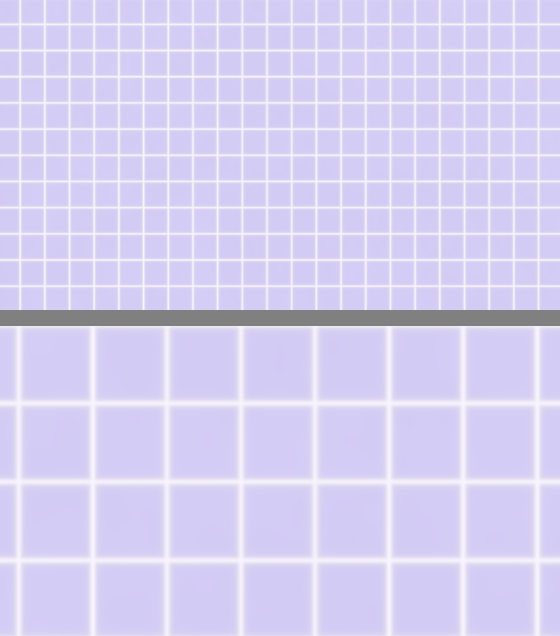
Top, the full canvas; bottom, a detail of the centre.
A WebGL 2 fragment shader for this pattern:

```glsl
#version 300 es
precision highp float;
// Lavender grid paper: soft white lines with a grey halo around tall cells.

#define CELL_SIZE vec2(0.04408, 0.08446)   // fractions of canvas width, height
#define FIRST_LINE vec2(0.0360, 0.0768)    // first lines from left and bottom
#define CORE_SIGMA 0.00128                 // bright line core, fraction of width
#define HALO_SIGMA 0.0026                  // faint halo, fraction of width
#define LAVENDER vec3(0.827, 0.799, 0.960)
#define HALO_TINT vec3(0.866, 0.846, 0.934)
#define LINE_WHITE vec3(0.966, 0.958, 0.988)
#define LINE_WEAR 0.14                     // strength lost by the faintest line
#define MOTTLE 0.014                       // strength of the uneven ground

uniform vec2 u_resolution;
out vec4 fragColor;

float hash(vec2 p) {
    p = fract(p * vec2(0.1031, 0.1137));
    p += dot(p, p.yx + 33.33);
    return fract((p.x + p.y) * p.x * 43.7);
}

float valueNoise(vec2 p) {
    vec2 cell = floor(p);
    vec2 f = fract(p);
    f = f * f * (3.0 - 2.0 * f);
    float low = mix(hash(cell), hash(cell + vec2(1.0, 0.0)), f.x);
    float high = mix(hash(cell + vec2(0.0, 1.0)), hash(cell + vec2(1.0)), f.x);
    return mix(low, high, f.y);
}

vec2 gaussian(vec2 dist, float sigma) {
    return exp(-0.5 * dist * dist / (sigma * sigma));
}

float unite(vec2 a) {
    return 1.0 - (1.0 - a.x) * (1.0 - a.y);
}

void main() {
    vec2 uv = gl_FragCoord.xy / u_resolution;
    vec2 widthScale = vec2(1.0, u_resolution.y / u_resolution.x);
    vec2 pos = uv * widthScale;

    // Distance to the nearest vertical and horizontal line, in canvas widths
    vec2 phase = (uv - FIRST_LINE) / CELL_SIZE + 0.5;
    vec2 dist = abs(fract(phase) - 0.5) * CELL_SIZE * widthScale;

    // Each line has its own strength
    vec2 id = floor(phase);
    vec2 wear = vec2(hash(vec2(id.x + 7.0, 3.0)), hash(vec2(5.0, id.y + 11.0)));
    vec2 strength = 1.0 - LINE_WEAR * wear;

    // Core and halo, never thinner than the pixel grid can show
    float pixel = 1.0 / u_resolution.x;
    float core = unite(strength * gaussian(dist, max(CORE_SIGMA, 0.5 * pixel)));
    float halo = unite(gaussian(dist, max(HALO_SIGMA, 0.5 * pixel)));

    // Broad and fine unevenness of the ground
    float mottle = 0.65 * valueNoise(pos * 14.0) + 0.35 * valueNoise(pos * 70.0) - 0.5;
    vec3 color = LAVENDER + MOTTLE * mottle;
    color = mix(color, HALO_TINT, halo);
    color = mix(color, LINE_WHITE, core);

    fragColor = vec4(color, 1.0);
}
```
